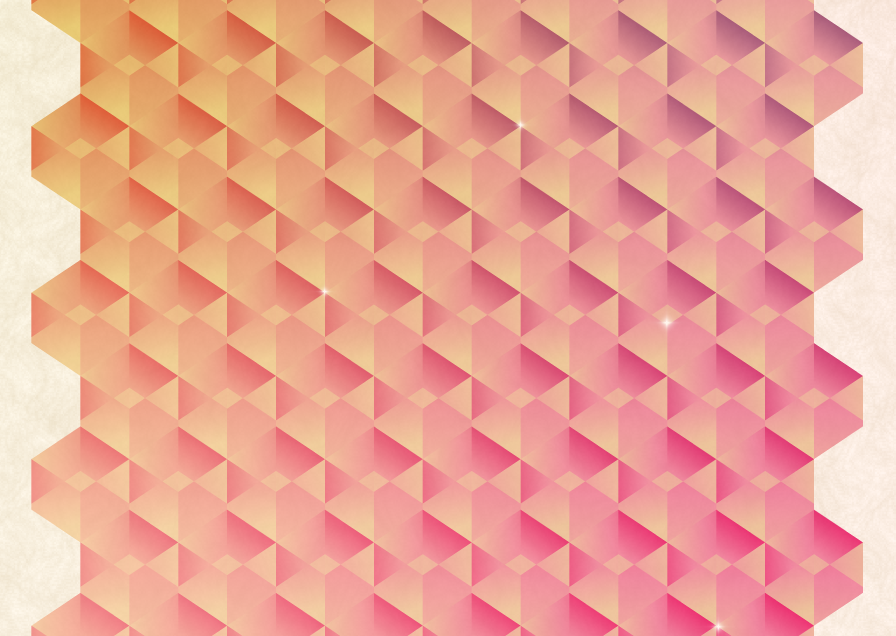
A WebGL 2 fragment shader for this background:

```glsl
#version 300 es
precision highp float;
// Pointed hexagons, each folded into two overlapping rhombi and two side flaps,
// packed eight across on mottled paper. Every facet is a gradient of tone, and
// a palette drifting from orange to mauve and hot pink turns tone into colour.
uniform vec2 u_resolution;
out vec4 fragColor;

// Lengths below are fractions of the canvas height, with y running down.
const float HALF_WIDTH = 0.0769;
const vec2 GRID_ORIGIN = vec2(0.0495, 0.016);
const float COLUMNS = 8.0;
// Hexagon proportions, in half widths.
const float RISE = 0.67;
const float PITCH = 1.702;
const float HEIGHT = PITCH + RISE;
const float LOWER_APEX = 0.91;
const int SAMPLES = 3;

vec2 hash2(vec2 cell) {
    vec2 q = vec2(dot(cell, vec2(127.1, 311.7)), dot(cell, vec2(269.5, 183.3)));
    return fract(sin(q) * 43758.5);
}

// Distance to the nearest of the scattered cell points.
float cellular(vec2 p) {
    vec2 base = floor(p);
    float nearest = 2.0;
    for (int j = -1; j <= 1; j++)
        for (int i = -1; i <= 1; i++) {
            vec2 cell = base + vec2(i, j);
            nearest = min(nearest, distance(p, cell + hash2(cell)));
        }
    return nearest;
}

// Layered blotches and fibres, centred near zero.
float wear(vec2 p) {
    vec2 bent = p + 0.012 * sin(p.yx * 47.0 + 2.0 * sin(p * 23.0));
    float blotch = cellular(bent * 17.0) - 0.45;
    float fleck = cellular(bent * vec2(85.0, 60.0)) - 0.45;
    float grain = hash2(floor(p * 364.0)).x - 0.5;
    return 0.45 * blotch + 0.4 * fleck + 0.25 * grain;
}

vec3 corners(vec3 topLeft, vec3 topRight, vec3 lowLeft, vec3 lowRight, vec2 t) {
    return mix(mix(topLeft, topRight, t.x), mix(lowLeft, lowRight, t.x), t.y);
}

// Tone 0 is light, 0.5 middle and 1 dark; place is 0..1 over the canvas.
vec3 palette(float tone, vec2 place) {
    vec2 t = smoothstep(vec2(0.02, 0.0), vec2(0.85, 0.95), place);
    vec3 light = corners(vec3(0.91, 0.79, 0.45), vec3(0.93, 0.79, 0.60),
                         vec3(0.96, 0.83, 0.65), vec3(0.93, 0.76, 0.61), t);
    vec3 middle = corners(vec3(0.88, 0.60, 0.36), vec3(0.91, 0.60, 0.61),
                          vec3(0.96, 0.69, 0.61), vec3(0.94, 0.52, 0.62), t);
    vec3 dark = corners(vec3(0.88, 0.36, 0.19), vec3(0.66, 0.36, 0.48),
                        vec3(0.94, 0.50, 0.52), vec3(0.93, 0.20, 0.45), t);
    return tone < 0.5 ? mix(light, middle, tone * 2.0) : mix(middle, dark, tone * 2.0 - 1.0);
}

// Column index and position across the hexagon, -1 to 1.
vec2 columnAt(float x, float row) {
    float shifted = x - 1.0 + mod(row, 2.0);
    float column = floor(shifted * 0.5);
    return vec2(column, shifted - 2.0 * column - 1.0);
}

// Tone of the folded facets; across is -1 to 1, down starts at the apex.
float facetTone(float across, float down) {
    float slope = RISE * abs(across);
    bool leftHalf = across < 0.0;
    bool inUpper = down < 2.0 * RISE - slope;
    bool inLower = down > LOWER_APEX + slope;
    float fall = (down - slope) / (2.0 * RISE);
    float upper = leftHalf ? 0.08 + 0.58 * (1.0 + across) * (1.0 - 0.35 * fall) : 1.0 - 0.75 * fall;
    float drop = (down - LOWER_APEX) / (HEIGHT - LOWER_APEX);
    float lower = leftHalf ? 0.58 * (1.0 - drop) - 0.2 * (1.0 + across) * drop : 0.62 - 0.36 * drop;
    float flap = leftHalf ? 0.25 - 0.55 * across : 0.42 - 0.3 * across;
    if (inUpper && inLower) return 0.08 + 0.25 * upper;
    return clamp(inUpper ? upper : inLower ? lower : flap, 0.0, 1.0);
}

vec3 paper(vec2 place) {
    vec3 tint = mix(vec3(0.96, 0.93, 0.84), vec3(0.98, 0.91, 0.87), place.x);
    return mix(tint, vec3(0.98, 0.94, 0.89), 0.6 * place.y);
}

// Paper or hexagon colour, with the tile flag in alpha.
vec4 scene(vec2 p, vec2 place) {
    vec2 grid = (p - GRID_ORIGIN) / HALF_WIDTH;
    float row = floor(grid.y / PITCH);
    float down = grid.y - row * PITCH;
    vec2 column = columnAt(grid.x, row);
    if (down < RISE * abs(column.y)) {
        row -= 1.0;
        down += PITCH;
        column = columnAt(grid.x, row);
    }
    if (column.x < 0.0 || column.x >= COLUMNS) return vec4(paper(place), 0.0);
    return vec4(palette(facetTone(column.y, down), place), 1.0);
}

// A soft glow with four thin rays.
float sparkle(vec2 offset, float size) {
    vec2 d = abs(offset) / size;
    float rays = exp(-14.0 * min(d.x, d.y) - 3.5 * max(d.x, d.y));
    return 0.7 * rays + 0.6 * exp(-12.0 * dot(d, d));
}

void main() {
    float aspect = u_resolution.x / u_resolution.y;
    vec4 sum = vec4(0.0);
    vec2 p = vec2(0.0);
    for (int k = 0; k < SAMPLES * SAMPLES; k++) {
        vec2 jitter = (vec2(k % SAMPLES, k / SAMPLES) + 0.5) / float(SAMPLES) - 0.5;
        p = (gl_FragCoord.xy + jitter) / u_resolution.y;
        p.y = 1.0 - p.y;
        sum += scene(p, vec2(p.x / aspect, p.y));
    }
    vec4 color = sum / float(SAMPLES * SAMPLES);
    // Wear is stronger and yellower on the bare paper.
    color.rgb -= wear(p) * mix(vec3(0.07, 0.09, 0.13), vec3(0.03), color.a);
    // Sparkles: position and size.
    vec3 stars[4] = vec3[4](vec3(0.819, 0.196, 0.02), vec3(0.511, 0.458, 0.02),
                            vec3(1.049, 0.507, 0.03), vec3(1.13, 0.985, 0.025));
    for (int i = 0; i < 4; i++)
        color.rgb = mix(color.rgb, vec3(1.0, 0.96, 0.93), min(sparkle(p - stars[i].xy, stars[i].z), 1.0));
    fragColor = vec4(color.rgb, 1.0);
}
```
